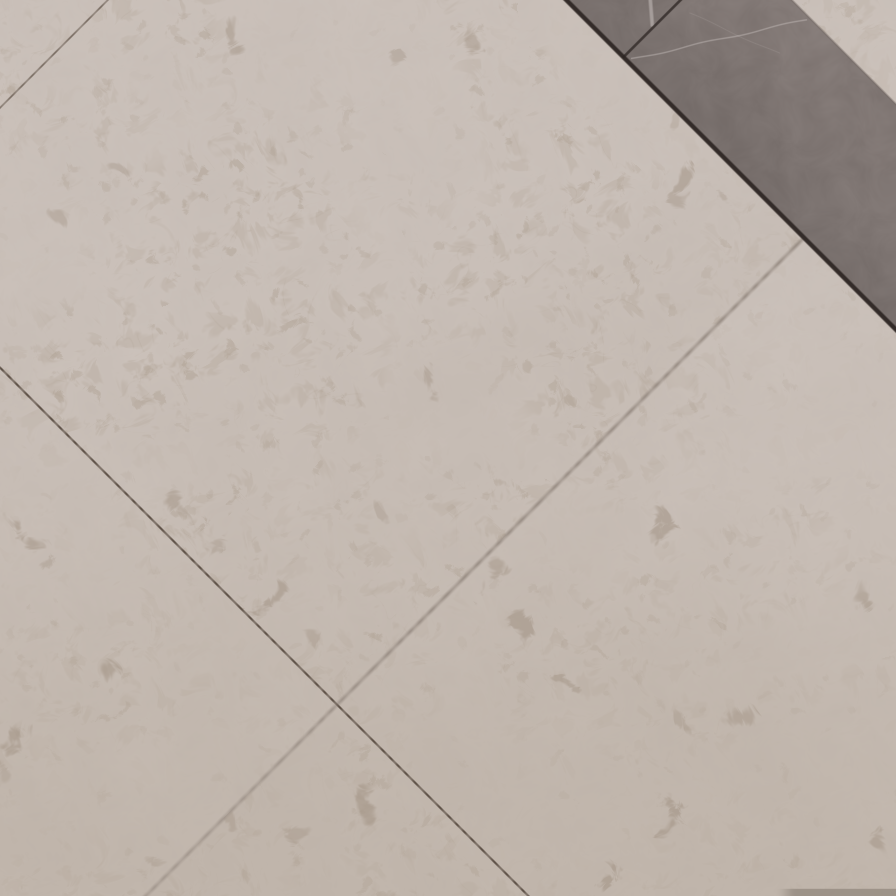
This texture is drawn by a WebGL 1 fragment shader. Its source:

```glsl
precision highp float;
// Pale limestone floor tiles laid on the diagonal, crossed by a dark stone border.
uniform vec2 u_resolution;

vec2 hash2(vec2 p) {
  return fract(sin(vec2(dot(p, vec2(127.1, 311.7)), dot(p, vec2(269.5, 183.3)))) * 43758.5);
}

// Layered, turned and warped sines, roughly -0.8 to 0.8
float cloud(vec2 p) {
  float sum = 0.0, amp = 0.5;
  for (int i = 0; i < 5; i++) {
    p = mat2(0.8, 0.6, -0.6, 0.8) * p * 1.6 + 0.7 * sin(p.yx * 1.2) + 2.3;
    sum += amp * sin(p.x) * cos(p.y);
    amp *= 0.72;
  }
  return sum;
}

// Cellular scatter of ragged ellipses of varied size and angle
float flecks(vec2 p, float density) {
  float ragged = 0.75 * cloud(p * 3.5), cover = 0.0;
  p += 0.12 * sin(p.yx * 5.0);
  vec2 cell = floor(p);
  for (int j = -1; j <= 1; j++) {
    for (int i = -1; i <= 1; i++) {
      vec2 id = cell + vec2(float(i), float(j));
      vec2 rnd = hash2(id + 17.0);
      vec2 d = p - id - hash2(id);
      float a = 6.283 * rnd.x;
      d = mat2(cos(a), sin(a), -sin(a), cos(a)) * d;
      float size = 0.55 + 0.6 * hash2(id + 5.0).x;
      float r = length(d / vec2(0.38, 0.15 + 0.13 * rnd.x)) / size + ragged;
      cover = max(cover, step(rnd.y, density) * size * (1.0 - smoothstep(0.3, 0.95, r)));
    }
  }
  return cover;
}

float stroke(float d, float halfWidth, float soft) {
  return 1.0 - smoothstep(halfWidth - soft, halfWidth + soft, abs(d));
}

float segment(vec2 p, vec2 a, vec2 b) {
  vec2 ab = b - a;
  return length(p - a - ab * clamp(dot(p - a, ab) / dot(ab, ab), 0.0, 1.0));
}

vec3 limestone(vec2 uv, vec2 tile) {
  vec2 p = uv + 3.0 * hash2(tile + 9.0);
  float broad = cloud(p * 2.2);
  float patches = cloud(p * 22.0);
  float fine = cloud(p * 60.0);
  // The middle tile is busier than its neighbours
  float busy = smoothstep(-0.5, 0.5, cloud(p * 7.0 + 4.0));
  busy *= tile == vec2(0.0, -1.0) ? 1.0 : 0.65;
  vec3 color = mix(vec3(0.755, 0.712, 0.673), vec3(0.790, 0.752, 0.725),
                   smoothstep(-0.05, 0.80, uv.y + 0.12 * broad));
  color += 0.005 * broad + 0.005 * patches + 0.004 * fine;
  // Clustered mottling, curled fossil traces and small shells
  float mottle = (0.2 + 0.8 * busy) * smoothstep(0.1, 0.65, fine + 0.35 * patches);
  float curl = busy * stroke(cloud(p * 24.0 + 1.7) - 0.2, 0.04, 0.06) * smoothstep(-0.3, 0.3, fine);
  float small = flecks(p * 38.0, 0.15 + 0.35 * busy) * (0.35 + 0.65 * busy);
  float shells = flecks(p * 19.0, 0.10);
  vec3 ochre = vec3(0.665, 0.610, 0.550);
  color = mix(color, ochre, 0.26 * mottle + 0.13 * curl);
  color = mix(color, ochre, 0.36 * small);
  return mix(color, vec3(0.620, 0.560, 0.500), 0.45 * shells);
}

vec3 darkStone(vec2 uv, vec2 q, float px) {
  vec3 color = vec3(0.496, 0.460, 0.448) + 0.015 * cloud(uv * 12.0) + 0.015 * cloud(uv * 60.0);
  color *= mix(0.95, 1.03, smoothstep(1.15, 1.30, q.x));
  // Pale veins, bent slightly
  vec2 bent = uv + vec2(0.0, 0.001 * sin(uv.x * 70.0));
  float vein = 0.45 * stroke(segment(bent, vec2(0.705, 0.934), vec2(0.90, 0.978)), 0.0008, px);
  vein += 0.55 * stroke(segment(uv, vec2(0.725, 1.01), vec2(0.728, 0.972)), 0.002, 1.5 * px);
  vein += 0.16 * stroke(segment(bent, vec2(0.77, 0.985), vec2(0.87, 0.94)), 0.0005, px);
  color = mix(color, vec3(0.78, 0.75, 0.74), vein);
  // Cross joint between border pieces
  return mix(color, vec3(0.21, 0.18, 0.17), 0.85 * stroke(q.y + 0.170, 0.0015, px));
}

void main() {
  vec2 uv = gl_FragCoord.xy / u_resolution;
  float px = 0.8 / min(u_resolution.x, u_resolution.y);
  vec2 q = vec2(uv.x + uv.y, uv.x - uv.y) * 0.70711;

  // Square tiles on the diagonal
  vec2 grid = (q - vec2(0.417, 0.115)) / 0.737;
  vec2 joint = (fract(grid + 0.5) - 0.5) * 0.737;
  vec3 color = limestone(uv, floor(grid));

  // Joints: a crisp dark one, and cross joints that are either thin or wide and pale
  float wide = step(-0.25, q.y);
  float wear = 0.84 + 0.16 * sin(q.x * 310.0 + 2.0 * sin(q.x * 47.0));
  vec3 grout = mix(vec3(0.45, 0.40, 0.36), vec3(0.585, 0.54, 0.505), wide);
  float crossJoint = stroke(joint.y, mix(0.0010, 0.0018, wide), px + 0.0014 * wide);
  color = mix(color, grout, crossJoint * wear * mix(0.65, 0.9, smoothstep(0.2, 0.6, q.x)));
  float crispWear = 0.80 + 0.16 * sin(q.y * 420.0 + 2.0 * sin(q.y * 61.0));
  color = mix(color, vec3(0.36, 0.31, 0.27), crispWear * stroke(joint.x, 0.0012, px));

  // Border with a shadowed inner edge
  float border = smoothstep(-px, px, q.x - 1.153) * (1.0 - smoothstep(-px, px, q.x - 1.332));
  color = mix(color, darkStone(uv, q, px), border);
  color = mix(color, vec3(0.42, 0.38, 0.36), 0.4 * stroke(q.x - 1.332, 0.0012, px));
  color = mix(color, vec3(0.17, 0.14, 0.13), 0.9 * stroke(q.x - 1.154, 0.0025, 1.4 * px));

  // Shaded sliver along the lower right rim
  float sliver = smoothstep(0.865, 0.89, uv.x) * (1.0 - smoothstep(0.008 - px, 0.008 + px, uv.y));
  color = mix(color, vec3(0.60, 0.56, 0.52), 0.9 * sliver);

  gl_FragColor = vec4(color, 1.0);
}
```
